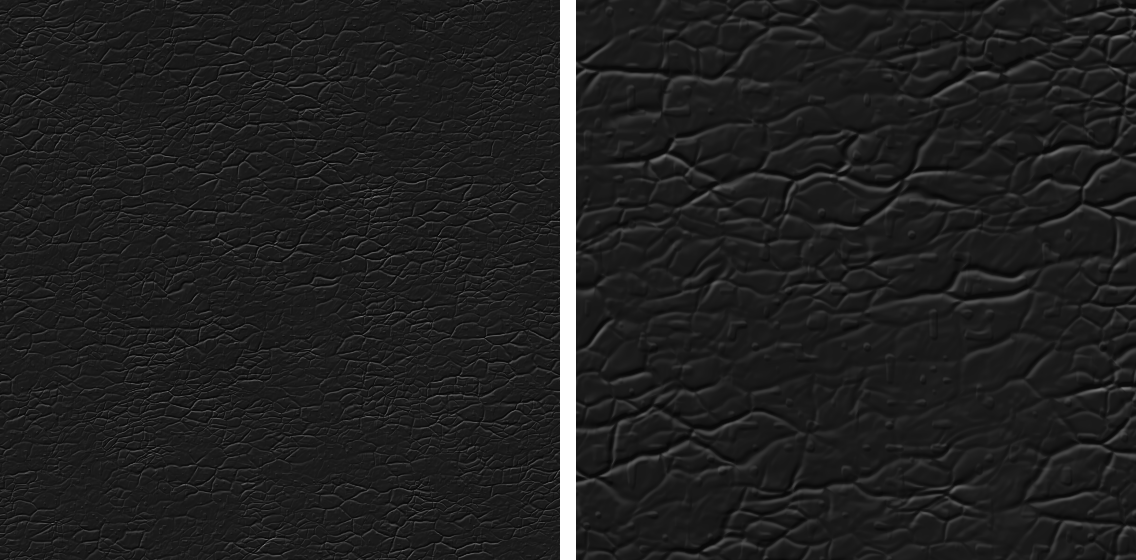
Left: the whole. Right: its middle third, enlarged.
A WebGL 2 fragment shader for this texture:

```glsl
#version 300 es
precision highp float;
// Black creased leather: stretched cells split by fine grooves, lit from above.

uniform vec2 u_resolution;
out vec4 fragColor;

const vec3 BASE_COLOR = vec3(0.102, 0.102, 0.102);
const float HIGHLIGHT = 0.165;            // gain on slopes facing the light
const float SHADOW = 0.065;               // gain on slopes facing away
const vec2 LIGHT_DIR = vec2(-0.37, 0.93);
const vec2 COARSE_CELLS = vec2(23.0, 43.0);
const vec2 FINE_CELLS = vec2(46.0, 78.0);
const float COARSE_WIDTH = 0.0021;        // groove half widths
const float FINE_WIDTH = 0.0016;
const float JITTER = 0.9;
const float SLANT = 0.11;                 // rise of the creases to the right
const float GRAIN_HEIGHT = 0.0011;
const float PIMPLE_HEIGHT = 0.0011;
const float SAMPLE_STEP = 0.0009;

float hash(vec2 p) {
    return fract(sin(dot(p, vec2(127.1, 311.7))) * 43758.5453);
}

vec2 hash2(vec2 p) {
    return vec2(hash(p), hash(p + vec2(37.3, 17.9)));
}

float noise(vec2 p) {
    vec2 i = floor(p);
    vec2 f = fract(p);
    f = f * f * (3.0 - 2.0 * f);
    return mix(mix(hash(i), hash(i + vec2(1.0, 0.0)), f.x),
               mix(hash(i + vec2(0.0, 1.0)), hash(i + vec2(1.0)), f.x), f.y);
}

vec2 noise2(vec2 p) {
    return vec2(noise(p), noise(p + vec2(51.7, 83.1))) - 0.5;
}

// Distance, in canvas units, to the nearest border of stretched Voronoi cells
float borderDistance(vec2 p, vec2 cells) {
    vec2 q = p * cells;
    vec2 id = floor(q);
    vec2 nearestId = id;
    vec2 nearest = vec2(8.0);
    for (int y = -1; y <= 1; y++) {
        for (int x = -1; x <= 1; x++) {
            vec2 cell = id + vec2(x, y);
            vec2 r = cell + 0.5 + JITTER * (hash2(cell) - 0.5) - q;
            if (dot(r, r) < dot(nearest, nearest)) {
                nearest = r;
                nearestId = cell;
            }
        }
    }
    float border = 1.0;
    for (int y = -2; y <= 2; y++) {
        for (int x = -2; x <= 2; x++) {
            if (x == 0 && y == 0) continue;
            vec2 cell = nearestId + vec2(x, y);
            vec2 r = cell + 0.5 + JITTER * (hash2(cell) - 0.5) - q;
            vec2 across = r - nearest;
            float d = dot(0.5 * (r + nearest), across) / length(across * cells);
            border = min(border, d);
        }
    }
    return border;
}

float groove(float d, float width) {
    float t = d / width;
    return width * exp(-t * t);
}

float surfaceHeight(vec2 p) {
    // Bend and roughen the crease lines
    vec2 bent = p - vec2(0.0, SLANT * p.x);
    bent += 0.035 * noise2(p * 5.0);
    bent += 0.010 * noise2(p * 34.0 + 9.0);
    bent += 0.0045 * noise2(p * 95.0 + 21.0);

    // Uneven groove depth, so lines fade in and out
    float coarseDepth = 0.25 + 1.15 * smoothstep(0.25, 0.85, noise(p * vec2(24.0, 40.0)));
    coarseDepth *= 0.65 + 0.7 * noise(p * 6.0 + 3.0);
    float fineDepth = 1.05 * smoothstep(0.3, 0.85, noise(p * vec2(20.0, 30.0) + 47.0));

    float h = -coarseDepth * groove(borderDistance(bent, COARSE_CELLS), COARSE_WIDTH);
    h -= fineDepth * groove(borderDistance(bent + 3.7, FINE_CELLS), FINE_WIDTH);

    // Fine grain and scattered pimples
    h += GRAIN_HEIGHT * (noise(bent * vec2(85.0, 130.0)) + 0.5 * noise(bent * 260.0));
    h += PIMPLE_HEIGHT * smoothstep(0.72, 0.95, noise(p * 150.0 + 13.0));
    return h;
}

void main() {
    vec2 p = gl_FragCoord.xy / u_resolution.y;
    float stepSize = max(SAMPLE_STEP, 0.45 / u_resolution.y);
    vec2 offset = stepSize * normalize(LIGHT_DIR);

    // Slope along the light direction; positive faces the light
    float slope = (surfaceHeight(p - offset) - surfaceHeight(p + offset)) / (2.0 * stepSize);

    float shade = HIGHLIGHT * max(slope, 0.0) - SHADOW * min(max(-slope, 0.0), 1.0);
    float mottle = 0.008 * (noise(p * 9.0 + 5.0) - 0.5);
    fragColor = vec4(BASE_COLOR + shade + mottle, 1.0);
}
```
